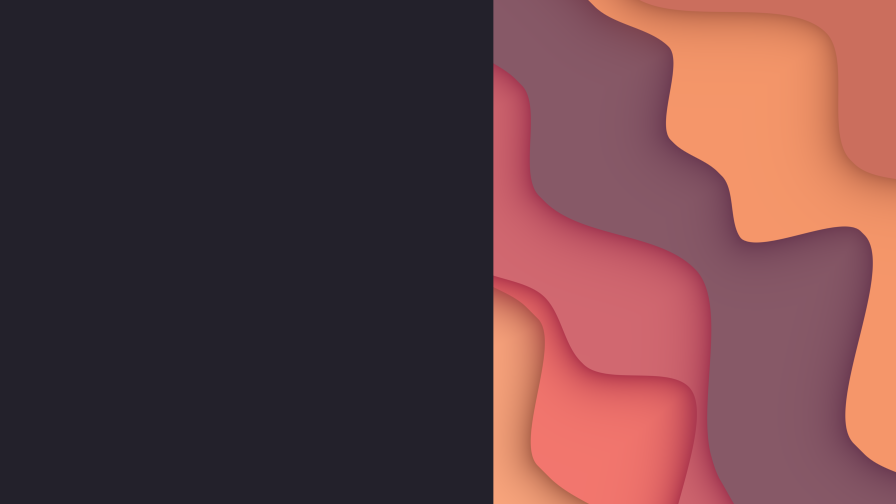
Write a Shadertoy shader that draws this background.

```glsl
// Stacked wavy paper-cut layers in warm colours beside a plain dark panel.

// Lengths are in canvas heights
const float PANEL_EDGE = 0.979;
const float SHADOW_WIDTH = 0.036;
const float SEARCH_RANGE = 0.18;
const int SEARCH_STEPS = 24;
const int LAYERS = 6;

const vec3 PANEL = vec3(0.137, 0.130, 0.170);

// Paper colours from the lowest sheet to the highest
const vec3 PAPER[LAYERS] = vec3[](
    vec3(0.985, 0.655, 0.495),   // apricot
    vec3(0.950, 0.465, 0.430),   // coral
    vec3(0.820, 0.410, 0.440),   // rose
    vec3(0.530, 0.350, 0.405),   // plum
    vec3(0.960, 0.590, 0.415),   // orange
    vec3(0.795, 0.430, 0.365));  // brick

// Colour each sheet takes in the shadow of the one above
const vec3 SHADE[LAYERS] = vec3[](
    vec3(0.690, 0.400, 0.300),
    vec3(0.700, 0.220, 0.300),
    vec3(0.640, 0.220, 0.320),
    vec3(0.420, 0.230, 0.320),
    vec3(0.720, 0.400, 0.290),
    vec3(0.795, 0.430, 0.365));

// Smooth change of the given height between two places
float rise(float s, float start, float end, float height) {
    return height * smoothstep(start, end, s);
}

// Edge of each sheet, as an offset across the falling diagonal
float wave(int sheet, float s) {
    if (sheet == 1) {
        return 0.389 + rise(s, 1.458, 1.655, 0.046)
                     + rise(s, 1.699, 1.991, -0.292)
                     + rise(s, 2.037, 2.315, 0.056);
    }
    if (sheet == 2) {
        return 0.403 + rise(s, 1.435, 1.671, 0.088)
                     + rise(s, 1.671, 1.870, -0.056)
                     + rise(s, 1.880, 2.134, 0.164)
                     + rise(s, 2.134, 2.546, -0.486);
    }
    if (sheet == 3) {
        return 0.838 + rise(s, 1.019, 1.181, 0.028)
                     + rise(s, 1.204, 1.458, -0.185)
                     + rise(s, 1.481, 1.910, 0.164)
                     + rise(s, 1.914, 2.384, -0.359)
                     + rise(s, 2.315, 2.523, -0.039);
    }
    if (sheet == 4) {
        return 1.167 + rise(s, 1.192, 1.419, 0.067)
                     + rise(s, 1.419, 1.609, -0.181)
                     + rise(s, 1.620, 1.764, 0.030)
                     + rise(s, 1.782, 1.949, -0.086)
                     + rise(s, 1.940, 2.167, 0.252)
                     + rise(s, 2.181, 2.574, -0.435)
                     + rise(s, 2.616, 2.847, 0.069);
    }
    return 1.262 + rise(s, 1.227, 1.704, 0.312)
                 + rise(s, 1.704, 2.005, -0.204)
                 + rise(s, 2.019, 2.292, 0.139);
}

float segmentDistance(vec2 p, vec2 a, vec2 b) {
    vec2 pa = p - a, ba = b - a;
    return length(pa - ba * clamp(dot(pa, ba) / dot(ba, ba), 0.0, 1.0));
}

// Signed distance to a sheet's edge, negative on the sheet
float sheetDistance(int sheet, vec2 diagonal) {
    float nearest = 10.0;
    float s = diagonal.x - SEARCH_RANGE;
    float stepLength = 2.0 * SEARCH_RANGE / float(SEARCH_STEPS);
    vec2 from = vec2(s, wave(sheet, s));
    for (int i = 0; i < SEARCH_STEPS; i++) {
        s += stepLength;
        vec2 to = vec2(s, wave(sheet, s));
        nearest = min(nearest, segmentDistance(diagonal, from, to));
        from = to;
    }
    float side = diagonal.y > wave(sheet, diagonal.x) ? -1.0 : 1.0;
    return side * nearest * inversesqrt(2.0);  // diagonal axes are sqrt(2) longer
}

void mainImage(out vec4 fragColor, in vec2 fragCoord) {
    float pixel = 1.0 / iResolution.y;
    vec2 p = fragCoord * pixel;
    float down = 1.0 - p.y;
    vec2 diagonal = vec2(p.x + down, p.x - down);

    // Stack the sheets, each one shading those below
    vec3 color = PAPER[0];
    if (p.x > PANEL_EDGE - pixel) {
        for (int i = 1; i < LAYERS; i++) {
            float d = sheetDistance(i, diagonal);
            float shadow = exp(-max(d, 0.0) / SHADOW_WIDTH);
            color = mix(color, SHADE[i - 1], shadow);
            color = mix(PAPER[i], color, smoothstep(-0.7 * pixel, 0.7 * pixel, d));
        }
    }

    // Dark panel on the left
    float right = smoothstep(-0.5 * pixel, 0.5 * pixel, p.x - PANEL_EDGE);
    fragColor = vec4(mix(PANEL, color, right), 1.0);
}
```
